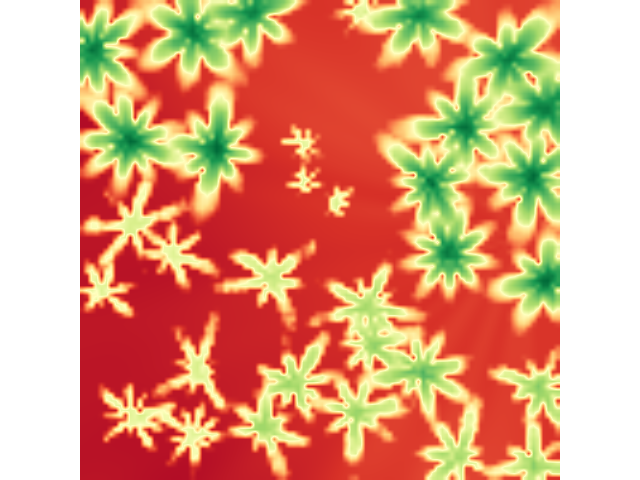
Write a WebGL 2 fragment shader that draws this background.

```glsl
#version 300 es
precision highp float;
// A square heat map on white: green star bursts with cream and orange rims
// on streaked red. Stars sit in jittered cells; the scalar field is sampled
// on a coarse lattice, interpolated and sent through a colour ramp.
uniform vec2 u_resolution;
out vec4 fragColor;

const float TAU = 6.2831853;
const float LATTICE = 100.0;           // field samples along one side
const int STAR_CELLS = 6;              // star cells along one side
const vec2 RADIUS = vec2(0.068, 0.108); // weak and strong stars
const vec2 PEAK = vec2(0.60, 1.0);
const vec2 RAGGED = vec2(1.1, 0.25);   // how far noise breaks the petals
const float RIM_LEVEL = 0.5;           // field value at a petal's outline
const vec2 RIM_FADE = vec2(0.85, 1.7); // outline to background, in petal lengths
const vec2 CLEARING = vec2(0.5, 0.74);
const vec2 CLEARING_SIZE = vec2(0.17, 0.30);
const vec2 CORNER_CLUSTER = vec2(0.18, 0.86);
const vec2 STREAK_HUB = vec2(0.93, 0.52);
const vec3 PAPER = vec3(1.0);
const vec3 RAMP[11] = vec3[11](
    vec3(0.647, 0.000, 0.149), vec3(0.843, 0.188, 0.153), vec3(0.957, 0.427, 0.263),
    vec3(0.992, 0.682, 0.380), vec3(0.996, 0.878, 0.545), vec3(1.000, 1.000, 0.749),
    vec3(0.851, 0.937, 0.545), vec3(0.651, 0.851, 0.416), vec3(0.400, 0.741, 0.388),
    vec3(0.102, 0.596, 0.314), vec3(0.000, 0.408, 0.216));

// Integer hash giving two values in 0..1
vec2 hash2(ivec2 cell, int salt) {
    uvec2 v = uvec2(cell + 512 + salt * 1031) * 1664525u + 1013904223u;
    v.x += v.y * 1664525u;
    v.y += v.x * 1664525u;
    v ^= v >> 16u;
    v.x += v.y * 1664525u;
    v.y += v.x * 1664525u;
    v ^= v >> 16u;
    return vec2(v >> 8u) / 16777216.0;
}

float valueNoise(vec2 p) {
    ivec2 i = ivec2(floor(p));
    vec2 f = smoothstep(0.0, 1.0, fract(p));
    float low = mix(hash2(i, 9).x, hash2(i + ivec2(1, 0), 9).x, f.x);
    float high = mix(hash2(i + ivec2(0, 1), 9).x, hash2(i + 1, 9).x, f.x);
    return mix(low, high, f.y);
}

// Star strength by place: 1 on the right and upper left, less below
float vigorAt(vec2 c) {
    float right = smoothstep(0.58, 0.74, c.x) * smoothstep(0.08, 0.32, c.y);
    float corner = 1.0 - smoothstep(0.20, 0.32, length(c - CORNER_CLUSTER));
    float lower = smoothstep(0.25, 0.45, c.x) * (1.0 - smoothstep(0.36, 0.46, c.y));
    return max(max(right, corner), 0.36 * lower);
}

// Dark left side, lighter right side, faint streaks fanning from the hub
float background(vec2 p) {
    vec2 d = p - STREAK_HUB;
    float streak = valueNoise(d / (length(d) + 0.02) * 9.0 + 20.0) - 0.5;
    float cloud = valueNoise(p * 4.0 + 3.0) - 0.5;
    float level = mix(0.04, 0.12, smoothstep(0.0, 0.7, p.x + 0.3 * (p.y - 0.4)));
    return level + 0.03 * streak + 0.035 * cloud;
}

// One star: uneven petals, thinner and more broken where the star is weak
float star(vec2 d, ivec2 cell, float vigor, float clearing, float grain) {
    vec2 traits = hash2(cell, 2);
    float petals = 7.0 + floor(traits.x * 3.0);
    float turn = (atan(d.y, d.x + 1e-6) / TAU + 0.5) * petals + traits.y;
    vec2 petal = hash2(cell * 16 + ivec2(int(mod(turn, petals)), 0), 3);
    float across = fract(turn) - 0.5 + 0.2 * (petal.y - 0.5);
    float lobe = pow(max(cos(across * 0.5 * TAU), 0.0), mix(1.8, 1.0, vigor));
    float radius = mix(RADIUS.x, RADIUS.y, vigor) * mix(1.0, 0.5, clearing);
    float reach = radius * mix(mix(0.45, 0.62, vigor), 1.1, petal.x);
    reach *= mix(mix(0.25, 0.42, vigor), 1.0, lobe);
    float u = length(d) / reach + mix(RAGGED.x, RAGGED.y, vigor) * (grain - 0.5);
    float body = pow(clamp(1.0 - u, 0.0, 1.0), 0.7);
    float level = mix(RIM_LEVEL, mix(PEAK.x, PEAK.y, vigor), body);
    return level * (1.0 - smoothstep(RIM_FADE.x, RIM_FADE.y, u));
}

float fieldAt(ivec2 node) {
    node = clamp(node, ivec2(0), ivec2(int(LATTICE) - 1));
    vec2 p = (vec2(node) + 0.5) / LATTICE;
    float grain = mix(valueNoise(p * 37.0 + 50.0), hash2(node, 1).x, 0.2);
    float value = background(p);
    ivec2 home = ivec2(p * float(STAR_CELLS));
    for (int k = 0; k < 9; k++) {
        ivec2 cell = home + ivec2(k % 3, k / 3) - 1;
        if (min(cell.x, cell.y) < 0 || max(cell.x, cell.y) >= STAR_CELLS) continue;
        vec2 center = (vec2(cell) + 0.12 + 0.76 * hash2(cell, 4)) / float(STAR_CELLS);
        float vigor = vigorAt(center);
        float clearing = 1.0 - smoothstep(0.85, 1.1, length((center - CLEARING) / CLEARING_SIZE));
        if (hash2(cell, 5).x > mix(0.88 + vigor, 0.4, clearing)) continue;
        value = max(value, star(p - center, cell, vigor, clearing, grain));
    }
    return value;
}

vec3 rampColor(float value) {
    float t = clamp(value, 0.0, 1.0) * 10.0;
    int i = min(int(t), 9);
    return mix(RAMP[i], RAMP[i + 1], t - float(i));
}

void main() {
    vec2 p = (gl_FragCoord.xy - 0.5 * u_resolution) / u_resolution.y + 0.5;
    // Interpolation between lattice samples
    vec2 q = p * LATTICE - 0.5;
    ivec2 node = ivec2(floor(q));
    vec2 f = fract(q);
    float low = mix(fieldAt(node), fieldAt(node + ivec2(1, 0)), f.x);
    float high = mix(fieldAt(node + ivec2(0, 1)), fieldAt(node + 1), f.x);
    vec3 color = rampColor(mix(low, high, f.y));
    // White margins left and right, with a softened edge
    float inside = clamp((0.5 - abs(p.x - 0.5)) * u_resolution.y + 0.5, 0.0, 1.0);
    fragColor = vec4(mix(PAPER, color, inside), 1.0);
}
```
